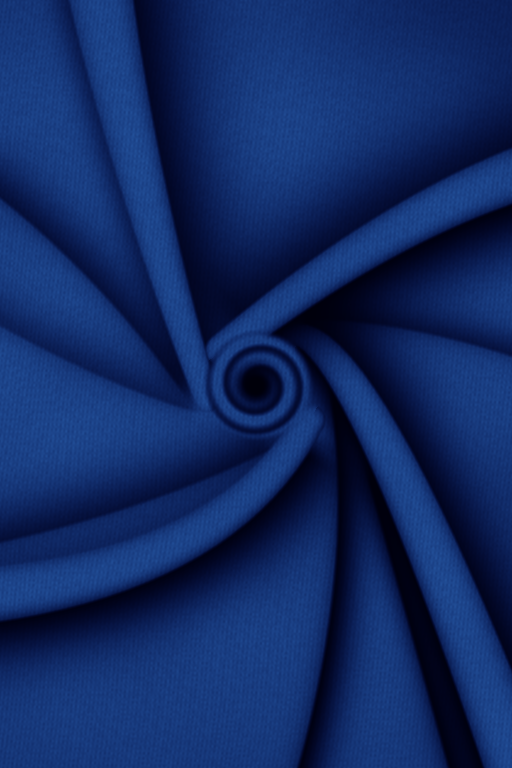
This texture is drawn by a WebGL 1 fragment shader. Its source:

```glsl
precision highp float;
// Blue knitted cloth twisted into a spiral, with folds radiating from the coil.
uniform vec2 u_resolution;

const float TAU = 6.2831853;

float hash(vec2 p) {
  return fract(sin(dot(p, vec2(127.1, 311.7))) * 43758.5453);
}

float noise(vec2 p) {
  vec2 i = floor(p), f = fract(p);
  f = f * f * (3.0 - 2.0 * f);
  return mix(mix(hash(i), hash(i + vec2(1.0, 0.0)), f.x),
             mix(hash(i + vec2(0.0, 1.0)), hash(i + 1.0), f.x), f.y);
}

// Quadratic curve: x = signed distance (positive right of travel), y = parameter.
vec2 curve(vec2 p, vec2 a, vec2 b, vec2 c) {
  vec2 start = a;
  float nearest = 1e3, side = 1.0, along = 0.0;
  for (int i = 1; i <= 20; i++) {
    float t = float(i) / 20.0;
    vec2 end = mix(mix(a, b, t), mix(b, c, t), t);
    vec2 e = end - start, q = p - start;
    float h = clamp(dot(q, e) / dot(e, e), 0.0, 1.0);
    vec2 d = q - e * h;
    if (dot(d, d) < nearest) {
      nearest = dot(d, d);
      side = e.x * q.y - e.y * q.x < 0.0 ? -1.0 : 1.0;
      along = t + (h - 1.0) / 20.0;
    }
    start = end;
  }
  return vec2(side * sqrt(nearest), along);
}

float falloff(float d, float spread) {
  float x = max(d, 0.0) / spread;
  return exp(-x * x * 0.7 - x * 0.5);
}

// Edge of a sheet, throwing a shadow toward the given side.
float hem(float v, vec2 p, vec2 a, vec2 b, vec2 c, float side, float spread, float depth) {
  vec2 k = curve(p, a, b, c);
  float d = k.x * side;
  float fade = 1.0 - smoothstep(0.88, 1.0, k.y);
  float shadow = depth * falloff(d, spread);
  float roll = 0.45 * depth * exp(min(d, 0.0) / 0.018);
  return v * (1.0 - fade * mix(roll, shadow, smoothstep(-0.005, 0.005, d)));
}

// Rounded fold; pairs hold values for the right and left of travel.
float tube(float v, vec2 p, vec2 a, vec2 b, vec2 c, vec2 width, vec2 rim, vec2 spread, vec2 depth) {
  vec2 k = curve(p, a, b, c);
  float w = mix(width.x, width.y, k.y);
  float d = abs(k.x) - w;
  float right = step(0.0, k.x);
  float fade = 1.0 - smoothstep(0.9, 1.0, k.y);
  float shadow = mix(depth.y, depth.x, right) * falloff(d, mix(spread.y, spread.x, right));
  float s = min(abs(k.x) / w, 1.0);
  float body = 1.0 - mix(rim.y, rim.x, right) * s * s * s;
  return mix(v * (1.0 - shadow * fade), body, 1.0 - smoothstep(-0.004, 0.004, d));
}

// Nested spiral layers around a dark hollow.
float coil(float v, vec2 p, vec2 center, float radius, float pitch) {
  vec2 d = p - center;
  float r = length(d);
  float layer = fract((r - radius) / pitch + atan(-d.x, -d.y) / TAU);
  float shade = mix(0.3, 0.95, smoothstep(0.0, 0.3, layer) * (1.0 - smoothstep(0.55, 1.0, layer)));
  shade *= smoothstep(0.012, 0.066, length(d + vec2(0.004, 0.0)));
  return mix(v, shade, 1.0 - smoothstep(radius - 0.022, radius, r));
}

vec3 dye(float v) {
  v = clamp(v, 0.0, 1.15);
  return vec3(0.11 * pow(v, 1.8), 0.265 * pow(v, 1.5), 0.04 + 0.5 * v);
}

float knit(vec2 p) {
  vec2 q = p + 0.012 * vec2(noise(p * 5.0), noise(p * 5.0 + 9.0));
  float rib = sin(TAU * 118.0 * (q.x + 0.12 * q.y));
  float stitch = sin(TAU * 95.0 * (q.y - 0.12 * q.x));
  return 0.035 * rib + 0.02 * rib * stitch + 0.09 * (noise(p * 210.0) - 0.5);
}

void main() {
  vec2 p = gl_FragCoord.xy / u_resolution;
  p = vec2(p.x, 1.5 - 1.5 * p.y);

  // Broad light on the flat cloth
  float v = 0.98 - 0.3 * smoothstep(0.4, 1.1, p.x) * (1.0 - smoothstep(0.0, 0.5, p.y));
  v -= 0.2 * smoothstep(0.8, 1.05, p.x) * smoothstep(0.7, 1.0, p.y);
  v -= 0.12 * smoothstep(1.2, 1.5, p.y) + 0.1 * (1.0 - smoothstep(0.0, 0.25, p.y));

  // Left sheets
  v = hem(v, p, vec2(-0.02, 0.371), vec2(0.209, 0.547), vec2(0.381, 0.801), -1.0, 0.07, 0.65);
  v = hem(v, p, vec2(-0.02, 0.625), vec2(0.221, 0.76), vec2(0.4, 0.81), -1.0, 0.06, 0.45);
  v = hem(v, p, vec2(-0.02, 1.064), vec2(0.313, 0.992), vec2(0.566, 0.859), -1.0, 0.08, 0.6);
  // Upper left fold
  v = tube(v, p, vec2(0.191, -0.039), vec2(0.261, 0.352), vec2(0.404, 0.781),
           vec2(0.064, 0.024), vec2(0.25, 0.4), vec2(0.035, 0.11), vec2(0.45, 0.8));
  // Lower and right sheets
  v = hem(v, p, vec2(0.576, 1.523), vec2(0.707, 1.07), vec2(0.635, 0.713), 1.0, 0.055, 0.97);
  v = hem(v, p, vec2(0.883, 1.523), vec2(0.789, 1.182), vec2(0.703, 0.879), 1.0, 0.06, 0.97);
  v = hem(v, p, vec2(1.035, 0.707), vec2(0.762, 0.615), vec2(0.566, 0.625), 1.0, 0.05, 0.6);
  // Lower right, left and upper right folds
  v = tube(v, p, vec2(1.02, 1.53), vec2(0.695, 0.621), vec2(0.566, 0.654),
           vec2(0.062, 0.02), vec2(0.4, 0.5), vec2(0.085, 0.045), vec2(0.85, 0.97));
  v = tube(v, p, vec2(-0.02, 1.162), vec2(0.449, 1.107), vec2(0.605, 0.82),
           vec2(0.055, 0.03), vec2(0.3, 0.6).yx, vec2(0.09, 0.06), vec2(0.95, 0.35));
  v = tube(v, p, vec2(1.035, 0.332), vec2(0.75, 0.43), vec2(0.434, 0.684),
           vec2(0.053, 0.032), vec2(0.35, 0.6), vec2(0.11, 0.1), vec2(0.7, 0.97));
  v = coil(v, p, vec2(0.504, 0.752), 0.111, 0.039);

  v *= 1.0 + knit(p) + 0.08 * (noise(p * 7.0) - 0.5);
  gl_FragColor = vec4(dye(v), 1.0);
}
```
